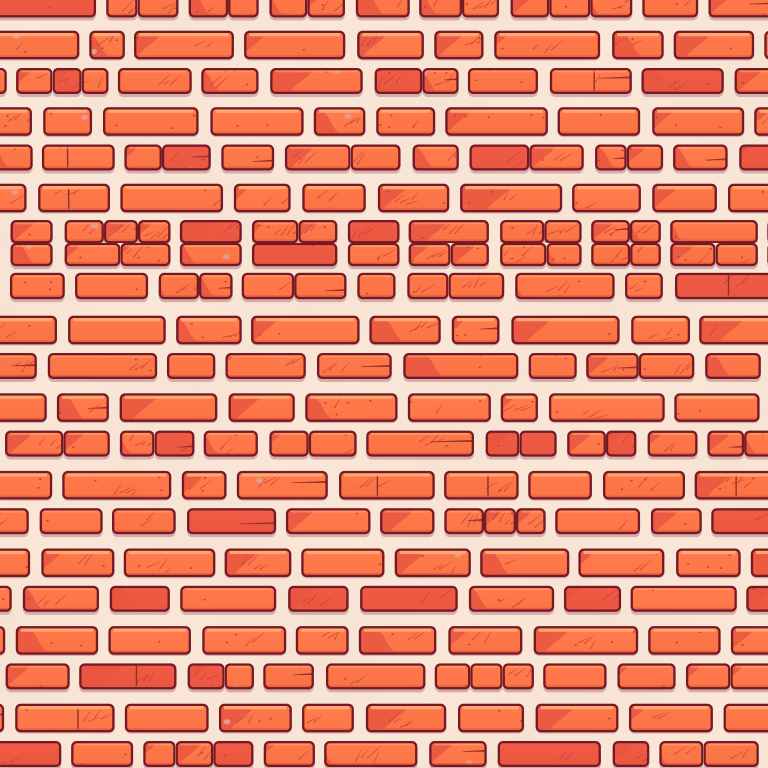
Write a WebGL 1 fragment shader that draws this pattern.

```glsl
precision highp float;
uniform vec2 u_resolution;

// The canvas is 768 units tall, with y running downwards.

float hash(vec2 p) {
  vec3 q = fract(vec3(p.xyx) * vec3(0.1031, 0.103, 0.0973));
  q += dot(q, q.yzx + 33.33);
  return fract((q.x + q.y) * q.z);
}

float cover(float d) {
  return clamp(0.5 - d * u_resolution.y / 768.0, 0.0, 1.0);
}

float roundBox(vec2 p, vec2 halfSize, float r) {
  vec2 q = abs(p) - halfSize + r;
  return length(max(q, 0.0)) + min(max(q.x, q.y), 0.0) - r;
}

// Tapered stroke from a along v
float stroke(vec2 p, vec2 a, vec2 v, float width) {
  float t = clamp(dot(p - a, v) / dot(v, v), 0.0, 1.0);
  return length(p - a - v * t) - width * (1.0 - 0.7 * t);
}

// Centre, half height and column seed of the course at height y
vec3 course(float y) {
  if (y > 215.0 && y < 305.0) {
    if (y < 243.0) return vec3(231.7, 11.7, 40.0);
    if (y < 270.0) return vec3(254.5, 11.7, 40.0);
    return vec3(286.0, 13.2, 43.0);
  }
  bool upper = y < 260.0;
  float start = upper ? 24.0 : 309.0;
  float period = upper ? 76.5 : 77.6;
  float k = floor((y - start) / period);
  float base = start + k * period;
  float id = 2.0 * k + (upper ? 5.0 : 17.0);
  return y - base < 40.0 ? vec3(base + 21.0, 14.3, id) : vec3(base + 57.0, 13.0, id + 1.0);
}

float columnEdge(float i, float row) {
  return 88.0 * (i + 0.54 * (hash(vec2(i + 7.0, row * 3.7)) - 0.5) + hash(vec2(row, 91.0)));
}

void main() {
  vec2 p = vec2(gl_FragCoord.x, u_resolution.y - gl_FragCoord.y) * 768.0 / u_resolution.y;
  vec3 row = course(p.y);
  bool tall = row.y > 14.0;

  // Brick containing this point, with uneven widths
  float i = floor(p.x / 88.0 - hash(vec2(row.z, 91.0)));
  if (p.x < columnEdge(i, row.z)) i -= 1.0;
  else if (p.x >= columnEdge(i + 1.0, row.z)) i += 1.0;
  float left = columnEdge(i, row.z) + 4.2 + 3.0 * hash(vec2(i, row.z + 60.0));
  float width = columnEdge(i + 1.0, row.z) - 5.0 - left;

  // Low courses often join two or three short bricks
  vec2 brickSeed = vec2(i + 11.0, row.x);
  float pieces = 1.0;
  if (!tall && width > 66.0) pieces += step(0.42, hash(brickSeed)) + step(0.86, hash(brickSeed)) * step(90.0, width);
  float skew = 0.8 + 0.45 * hash(brickSeed + 5.0);
  float u = clamp((p.x - left) / width, 0.001, 0.999);
  float piece = floor(pow(u, skew) * pieces);
  float a = left + width * pow(piece / pieces, 1.0 / skew);
  float b = left + width * pow((piece + 1.0) / pieces, 1.0 / skew);
  vec2 size = 0.5 * vec2(b - a, 2.0 * row.y);
  vec2 q = p - vec2(0.5 * (a + b), row.x);
  vec2 seed = brickSeed + piece * vec2(17.3, 5.1);
  float d = roundBox(q, size, 5.5);

  // Mortar and the soft shadow below each brick
  vec3 color = vec3(0.976, 0.898, 0.838) + 0.006 * sin(p.x * 0.021 + 2.0 * sin(p.y * 0.017));
  float shadow = cover(roundBox(q - vec2(0.0, tall ? 1.2 : 3.0), size, 5.5));
  color = mix(color, vec3(0.80, 0.62, 0.62), shadow * 0.8);

  // Face, with an occasional redder brick and a slanted shade
  float tone = hash(seed + 2.0);
  float red = tall ? 0.0 : step(0.86, tone);
  vec3 face = mix(vec3(0.995, 0.465, 0.285), vec3(0.925, 0.34, 0.255), red);
  face += 0.018 * (tone - 0.5) - 0.012 * q.y / row.y;
  float slant = hash(seed + 9.0) < 0.65 ? 0.9 : -0.9;
  float shadeEdge = q.x + size.x * (0.2 + 0.9 * hash(seed + 3.0)) + slant * q.y + 2.0 * sin(q.y * 0.19);
  float shaded = step(hash(seed + 4.0), 0.55);
  face = mix(face, vec3(0.91, 0.335, 0.25), cover(shadeEdge) * shaded * 0.85);

  // Scratches: small clusters of diagonals, sometimes a level crack
  vec3 mark = vec3(0.75, 0.25, 0.21);
  vec2 cluster = (vec2(hash(seed + 21.0), hash(seed + 22.0)) - 0.5) * size * vec2(1.3, 0.7);
  float worn = step(0.35, hash(seed + 23.0));
  for (int n = 0; n < 4; n++) {
    vec2 s = seed + float(n) * 3.7 + 30.0;
    vec2 from = cluster + vec2(float(n) * 6.0 - 8.0, 7.0 * hash(s));
    vec2 reach = vec2(4.0 + 9.0 * hash(s + 1.0), -3.0 - 9.0 * hash(s + 2.0));
    float shown = worn * step(0.4, hash(s + 3.0));
    face = mix(face, mark, cover(stroke(q, from, reach, 0.6)) * shown * 0.75);
  }
  float crack = stroke(q, vec2(size.x, cluster.y), vec2(-0.8 * size.x, 0.8), 1.0);
  face = mix(face, mark * 0.8, cover(crack) * step(0.9, hash(seed + 6.0)));
  float seam = abs(q.x - cluster.x * 0.5) - 0.7;
  face = mix(face, mark * 0.75, cover(seam) * step(0.87, hash(seed + 7.0)) * step(35.0, size.x));

  // Cellular pits, a few of them pale chips
  vec2 cell = floor(p / 11.0);
  vec2 pit = (cell + 0.3 + 0.4 * vec2(hash(cell + 51.0), hash(cell + 52.0))) * 11.0;
  float kind = hash(cell + 53.0);
  float radius = kind > 0.994 ? 2.8 : 0.9;
  vec3 pitColor = kind > 0.994 ? vec3(0.90, 0.60, 0.56) : mark;
  face = mix(face, pitColor, cover(length((p - pit) * vec2(0.8, 1.1)) - radius) * step(0.91, kind));

  // Lit upper rim and dark lower rim
  float rim = cover(q.y + row.y - (tall ? 5.6 : 4.3)) * cover(abs(q.x) - size.x + 5.0);
  face = mix(face, vec3(0.99, 0.68, 0.46), rim * (1.0 - red) * (tall ? 0.9 : 0.55));
  face = mix(face, vec3(0.89, 0.34, 0.24), cover(row.y - 4.0 - q.y) * 0.7);

  // Outline
  face = mix(vec3(0.46, 0.10, 0.14), face, cover(d + 2.3));
  color = mix(color, face, cover(d));
  gl_FragColor = vec4(color, 1.0);
}
```
